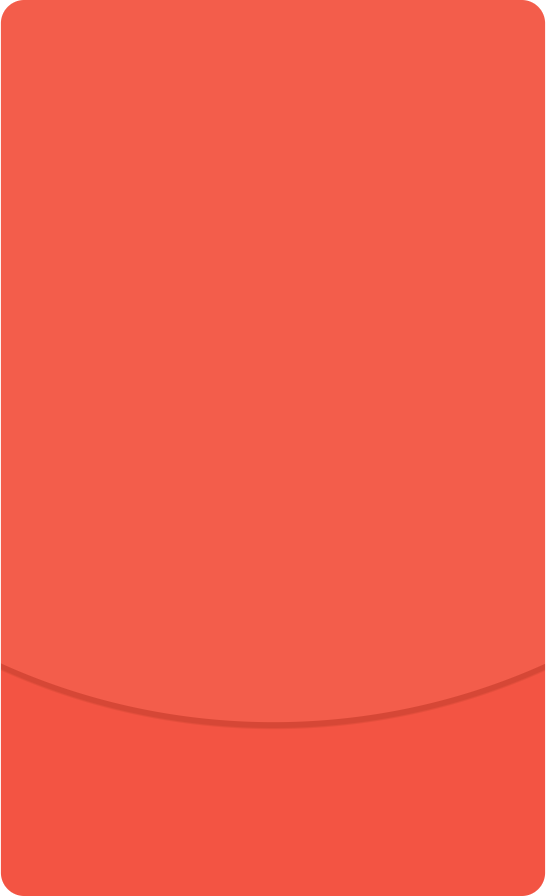
Give the GLSL for this background, as a Shadertoy shader.

```glsl
float roundedBox(vec2 p, vec2 halfSize, float radius) {
    vec2 q = abs(p) - halfSize + radius;
    return length(max(q, 0.0)) + min(max(q.x, q.y), 0.0) - radius;
}

// Antialiased coverage of a signed distance
float coverage(float dist, float softness) {
    return clamp(0.5 - dist / softness, 0.0, 1.0);
}

void mainImage(out vec4 fragColor, in vec2 fragCoord) {
    // Height is one unit, x is centred
    vec2 p = (fragCoord - vec2(0.5 * iResolution.x, 0.0)) / iResolution.y;
    float pixel = 1.0 / iResolution.y;
    float halfWidth = 0.5 * iResolution.x / iResolution.y;

    vec3 flapColor = vec3(0.953, 0.363, 0.294);
    vec3 baseColor = vec3(0.953, 0.330, 0.262);
    vec3 shadowColor = vec3(0.84, 0.28, 0.21);

    // Large disc forming the curved flap, with a lowered shadow
    vec2 center = vec2(0.0005, 0.932);
    float radius = 0.738;
    float flap = length(p - center) - radius;
    float shadow = length(p - center + vec2(0.0, 0.0072)) - radius;
    float aboveCenter = step(center.y, p.y);

    vec3 color = mix(baseColor, shadowColor, coverage(shadow, max(pixel, 0.0025)));
    color = mix(color, flapColor, max(coverage(flap, pixel), aboveCenter));

    // Rounded card on white, with a hairline margin at both sides
    float card = roundedBox(p - vec2(0.0, 0.5), vec2(halfWidth - 0.001, 0.5), 0.026);
    color = mix(vec3(1.0), color, coverage(card, pixel));

    fragColor = vec4(color, 1.0);
}
```
